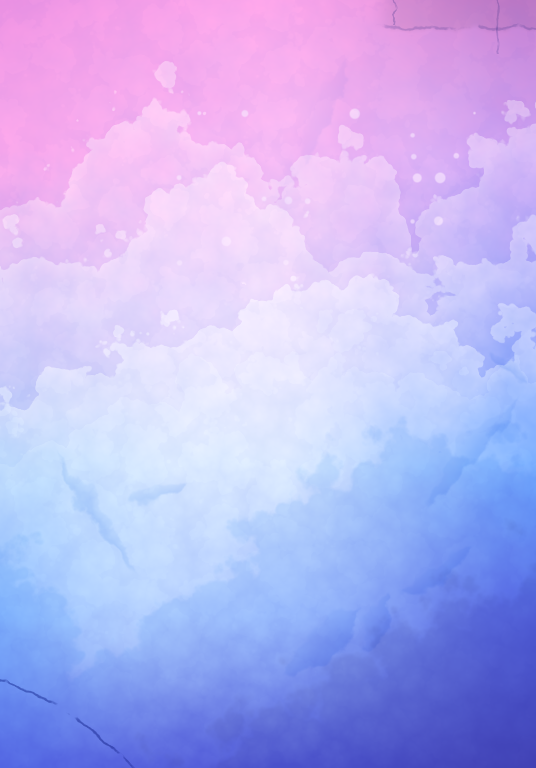
Give the GLSL for this background, as a Shadertoy shader.

```glsl
// Watercolour sky on creased paper: pink at the top, pale clouds, deep blue below.
// Three vertical colour ramps blend across the sheet; ridges of rounded tents,
// roughened by layered cellular noise, cut the cloud banks and blue washes.
#define ASPECT 0.7
#define BILLOW 0.09
#define CLOUD_LIGHT 0.32
#define CLOUD_FADE 0.10
#define WASH_DEPTH 0.12
#define FOLD_DEPTH 0.12
#define MOTTLE 0.035
#define DROP_GRID 36.0

vec2 hash2(vec2 c) {
    return fract(sin(vec2(dot(c, vec2(127.1, 311.7)), dot(c, vec2(269.5, 183.3)))) * 43758.5);
}
// Distance to the nearest scattered cell point
float cellular(vec2 q) {
    vec2 cell = floor(q), f = fract(q);
    float nearest = 4.0;
    for (int k = 0; k < 9; k++) {
        vec2 o = vec2(k % 3 - 1, k / 3 - 1);
        vec2 r = o + hash2(cell + o) - f;
        nearest = min(nearest, dot(r, r));
    }
    return sqrt(nearest);
}
// Layered rounded lumps, centred near zero
float billow(vec2 q) {
    float sum = 0.0, amp = 1.0;
    for (int i = 0; i < 4; i++) {
        sum += amp * (0.45 - cellular(q));
        q = mat2(1.6, 1.3, -1.3, 1.6) * q + 7.3;
        amp *= 0.5;
    }
    return sum;
}
// Rounded peak with a separate slope on each side
float tent(float x, vec2 peak, float leftSlope, float rightSlope) {
    float d = x - peak.x;
    return peak.y - (d < 0.0 ? leftSlope : rightSlope) * (sqrt(d * d + 0.001) - 0.03);
}
vec3 ramp(float y, vec3 stops[6]) {
    float s = clamp(y, 0.0, 0.999) * 5.0;
    int i = int(s);
    return mix(stops[i], stops[i + 1], fract(s));
}
vec3 skyColour(vec2 p) {
    vec3 left = ramp(p.y, vec3[6](vec3(.36, .42, .90), vec3(.50, .70, 1.), vec3(.68, .83, .99),
        vec3(.82, .78, .98), vec3(.99, .68, .93), vec3(.92, .57, .89)));
    vec3 middle = ramp(p.y, vec3[6](vec3(.36, .38, .86), vec3(.65, .76, 1.), vec3(.85, .91, 1.),
        vec3(.91, .88, 1.), vec3(.98, .77, .97), vec3(.98, .65, .92)));
    vec3 right = ramp(p.y, vec3[6](vec3(.31, .30, .76), vec3(.37, .42, .90), vec3(.43, .66, 1.),
        vec3(.62, .69, .99), vec3(.81, .68, .97), vec3(.78, .50, .82)));
    vec3 c = mix(left, middle, smoothstep(-0.05, 0.4, p.x));
    return mix(c, right, smoothstep(0.5, 1.03, p.x));
}
// Lighten just inside a cloud edge and shade just outside it
vec3 cloudBank(vec3 c, float d, float strength) {
    vec3 lit = mix(c, vec3(1.0, 0.98, 1.0), strength * exp(-max(d, 0.0) / CLOUD_FADE));
    vec3 shade = c * (1.0 - strength * vec3(.07, .16, .03) * exp(min(d, 0.0) / CLOUD_FADE));
    return mix(shade, lit, smoothstep(-0.002, 0.004, d));
}
// Tapered fold from a to b, crisp on one side and fading on the other
float fold(vec2 p, vec2 a, vec2 b, float width) {
    vec2 scale = vec2(ASPECT, 1.0), ab = (b - a) * scale, ap = (p - a) * scale;
    float t = clamp(dot(ap, ab) / dot(ab, ab), 0.0, 1.0), body = width * sin(3.1416 * t);
    float side = (ab.x * ap.y - ab.y * ap.x) / length(ab);
    return smoothstep(.003, -.003, length(ap - ab * t) - body) * smoothstep(0., .004, body)
        * mix(1.0, 0.4, smoothstep(-width, width, side));
}
float crack(float d) {
    return 1.0 - smoothstep(0.0005, 0.0028, abs(d));
}

void mainImage(out vec4 fragColor, in vec2 fragCoord) {
    vec2 p = fragCoord / iResolution.xy, q = p * vec2(ASPECT, 1.0);
    float x = p.x, lumps = billow(q * 12.0 + 3.0), grain = billow(q * 24.0 + 20.0);
    vec3 col = skyColour(p + 0.02 * vec2(lumps, grain));

    // Cloud banks, far to near
    float far = max(max(tent(x, vec2(.29, .89), .75, .72), tent(x, vec2(.69, .80), .25, 2.)),
        tent(x, vec2(1.02, .87), .8, .8));
    float mid = max(max(tent(x, vec2(.38, .78), .9, .6), tent(x, vec2(.66, .68), .2, .35)),
        max(tent(x, vec2(1.02, .71), .6, .6), tent(x, vec2(0., .67), .1, .1)));
    float near = max(tent(x, vec2(.66, .63), .24, .6), tent(x, vec2(1.02, .58), .25, .25));
    float rough = BILLOW * billow(q * 12.0 + 31.0);
    col = cloudBank(col, far - p.y + BILLOW * lumps, CLOUD_LIGHT);
    col = cloudBank(col, mid - p.y + rough, CLOUD_LIGHT);
    col = cloudBank(col, near - p.y + BILLOW * billow(q * 13.0 + 57.0), CLOUD_LIGHT);
    col = cloudBank(col, near - .07 - p.y + 1.5 * rough, CLOUD_LIGHT * 0.3);

    // Pale pool and blue washes
    vec2 pool = (p - vec2(.24, .24)) * vec2(5.0, 7.0);
    col = mix(col, vec3(.82, .91, 1.0), 0.45 * exp(-dot(pool, pool)));
    float wash = max(tent(x, vec2(.75, .43), .5, .05), tent(x, vec2(-.02, .30), .9, .9));
    float deep = tent(x, vec2(1.0, .27), .4, .4), soak = BILLOW * (lumps + 0.6 * grain);
    col *= 1.0 - WASH_DEPTH * vec3(.9, .5, .1) * smoothstep(-.01, .025, wash - p.y + soak);
    col *= 1.0 - WASH_DEPTH * vec3(.7, .8, .5) * smoothstep(-.01, .04, deep - p.y + soak);

    // Paper folds
    vec2 w = p + 0.022 * vec2(grain, lumps);
    float folds = fold(w, vec2(.10, .42), vec2(.26, .24), .011) + fold(w, vec2(.74, .22), vec2(.89, .29), .012)
        + fold(w, vec2(.79, .34), vec2(.97, .49), .016) + fold(w, vec2(.53, .12), vec2(.68, .21), .02)
        + fold(w, vec2(.67, .15), vec2(.73, .23), .012) + fold(w, vec2(.24, .34), vec2(.35, .37), .01)
        + fold(w, vec2(.91, .54), vec2(.98, .50), .009) + .4 * fold(w, vec2(.56, .79), vec2(.65, .93), .016);
    col *= 1.0 - FOLD_DEPTH * vec3(1.0, .6, .12) * min(folds, 1.0);

    // Pale droplets around the cloud tops
    vec2 g = q * DROP_GRID, rnd = hash2(floor(g) + 5.0), away = (p - vec2(.6, .73)) * vec2(4., 9.);
    float size = 0.1 + 0.2 * rnd.y, drop = smoothstep(size, size - .1, length(fract(g) - .3 - .4 * rnd.yx));
    col = mix(col, vec3(.98, .92, 1.), .6 * drop * step(1. - .35 * exp(-dot(away, away)), rnd.x));

    // Torn corners and paper grain
    float jag = 0.008 * grain, broken = smoothstep(-0.25, 0.15, lumps + grain);
    float tears = crack(p.y - .115 + .2 * x + 1.05 * x * x + jag) * step(x, .26)
        + .4 * crack(p.y - .965 + jag) * step(.7, x) + .5 * crack(x - .735 + 2. * jag) * step(.968, p.y)
        + .4 * crack(x - .93 + jag) * step(.93, p.y);
    col *= 1.0 - .06 * smoothstep(.69, .75, x) * smoothstep(.958, .968, p.y + jag);
    col *= 1.0 - vec3(.4, .36, .2) * tears * broken;
    float blot = smoothstep(-.04, .04, billow(q * 17.0 + 80.0)) - 0.5;
    col *= 1.0 + (MOTTLE * grain + 0.018 * blot) * vec3(1.0, .9, .2);
    fragColor = vec4(clamp(col, 0.0, 1.0), 1.0);
}
```
